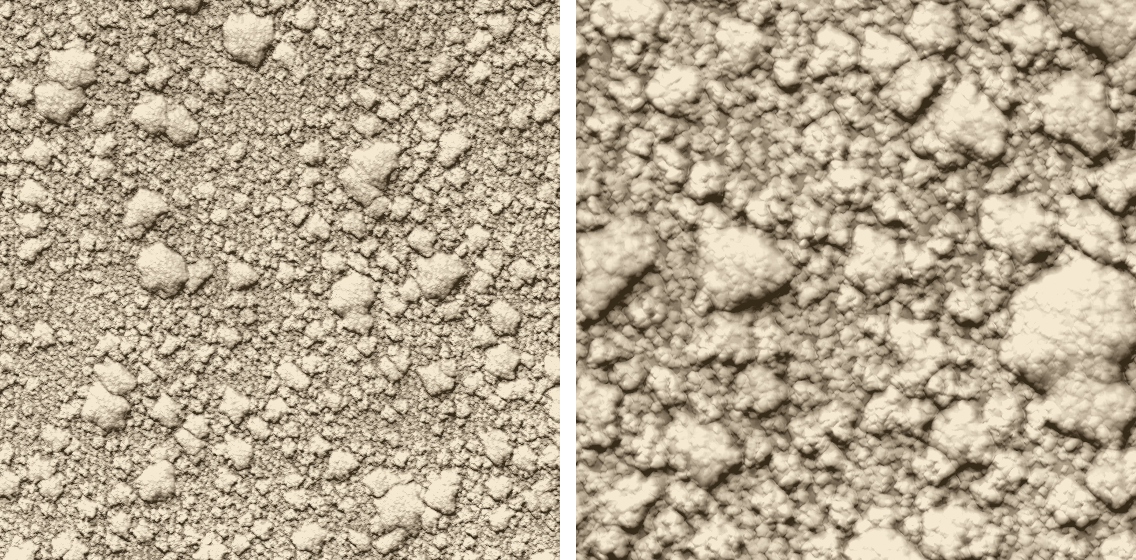
Left, the full canvas; right, a detail of the centre.
Write a WebGL 2 fragment shader that draws this texture.

```glsl
#version 300 es
precision highp float;
// Dry crumbly soil: pale clods, pebbles and grains lit from above.

uniform vec2 u_resolution;
out vec4 fragColor;

const vec3 SHADOW_COLOR = vec3(0.24, 0.19, 0.12);
const vec3 EARTH_COLOR = vec3(0.68, 0.62, 0.53);
const vec3 LIT_COLOR = vec3(0.92, 0.87, 0.78);
const vec3 LIGHT = vec3(-0.20, 0.55, 0.80);

vec4 hash4(vec2 p) {
    vec4 q = fract(p.xyxy * vec4(0.1031, 0.1030, 0.0973, 0.1099));
    q += dot(q, q.wzxy + 33.33);
    return fract((q.xxyz + q.yzzw) * q.zywx);
}

// Smooth, slow variation from layered sines, about -1 to 1
float mottle(vec2 p) {
    float a = sin(p.x * 1.7 + 1.3 * sin(p.y * 1.1 + 0.6));
    float b = sin(p.y * 2.3 + 1.6 * sin(p.x * 1.4 + 2.1));
    float c = sin((p.x + p.y) * 3.7 + 1.2 * sin((p.x - p.y) * 2.9));
    return (a + b + 0.7 * c) / 2.7;
}

// Cellular layer of rounded lumps; returns height in canvas units
float lumps(vec2 p, float cells, float fill, float seed) {
    vec2 g = p * cells;
    // Ragged outlines
    g += 0.07 * sin(g.yx * 4.3 + vec2(seed, seed * 1.7));
    g += 0.04 * sin(g.yx * 12.7 + vec2(seed * 2.3, seed));
    vec2 cell = floor(g);
    float top = 0.0;
    for (int y = -1; y <= 1; y++) {
        for (int x = -1; x <= 1; x++) {
            vec2 id = cell + vec2(x, y);
            vec4 rnd = hash4(id + seed * 17.0);
            if (rnd.z > fill) continue;
            vec2 d = g - id - 0.5 - (rnd.xy - 0.5) * 0.8;
            // Stretch along a random direction
            float angle = rnd.z / fill * 6.2832;
            float along = dot(d, vec2(cos(angle), sin(angle)));
            float radius = mix(0.38, 0.68, rnd.w * rnd.w);
            float q = (dot(d, d) + 0.3 * along * along) / (radius * radius);
            top = max(top, radius * (1.0 - 0.5 * q - 0.5 * q * q));
        }
    }
    return 0.7 * top / cells;
}

// Height of the whole ground
float soil(vec2 p) {
    float clods = max(lumps(p, 13.0, 0.19, 1.0), lumps(p, 24.0, 0.42, 2.0));
    float pebbles = lumps(p, 42.0, 0.65, 3.0);
    float crumbs = lumps(p, 80.0, 0.85, 4.0);
    float grains = max(lumps(p, 150.0, 1.0, 5.0), lumps(p, 118.0, 0.6, 6.0));
    float rough = mix(1.0, 0.55, smoothstep(0.003, 0.015, clods));
    return max(clods, pebbles) + rough * (0.7 * crumbs + 0.9 * grains);
}

// Share of light blocked by ground that rises over a given distance
float castShadow(float rise, float dist) {
    return clamp((rise / dist - 0.4) * 0.9, 0.0, 1.0);
}

float diffuse(vec2 slope, float relief) {
    return max(dot(normalize(vec3(-slope * relief, 1.0)), normalize(LIGHT)), 0.0);
}

void main() {
    vec2 p = gl_FragCoord.xy / min(u_resolution.x, u_resolution.y);

    // Surface slope
    float reach = 0.0015;
    float h = soil(p);
    vec2 slope = vec2(soil(p + vec2(reach, 0.0)), soil(p + vec2(0.0, reach))) - h;
    slope /= reach;

    // Rise of the ground towards the light, near and far, and to both sides
    float nearby = 0.0055;
    float far = 0.016;
    vec2 toLight = normalize(LIGHT.xy);
    vec2 across = vec2(toLight.y, -toLight.x);
    float riseNear = soil(p + toLight * nearby) - h;
    float riseFar = soil(p + toLight * far) - h;
    float riseLeft = soil(p - (0.5 * toLight + 0.87 * across) * nearby) - h;
    float riseRight = soil(p - (0.5 * toLight - 0.87 * across) * nearby) - h;
    float cavity = (riseNear + riseLeft + riseRight) / 3.0;

    // Light, cast shadows, dark pits and pale crests
    float tone = 0.36 + 0.53 * diffuse(slope, 0.6);
    tone -= 0.32 * max(castShadow(riseNear, nearby), castShadow(riseFar, far));
    tone -= 0.18 * clamp(cavity / 0.003, -0.7, 1.5);
    tone -= 0.10 * clamp(riseFar / 0.012, -0.8, 1.0);
    tone -= 0.14 * (1.0 - smoothstep(0.0, 0.002, h));

    // Paler clods, patchy ground and fine speckle
    tone += 0.13 * smoothstep(0.005, 0.018, h);
    tone += 0.07 * mottle(p * 9.0) + 0.06 * mottle(p * 31.0);
    tone += 0.06 * mottle(p.yx * 67.0 + 3.0);
    tone += 0.04 * (hash4(floor(p * 400.0)).x - 0.5);
    tone += 0.10 * (0.5 - p.y);

    // Dark to middle to pale earth
    tone = clamp(tone, -0.04, 1.06);
    vec3 color = mix(SHADOW_COLOR, EARTH_COLOR, min(tone / 0.65, 1.0));
    color = mix(color, LIT_COLOR, max(tone - 0.65, 0.0) / 0.35);
    fragColor = vec4(color, 1.0);
}
```
